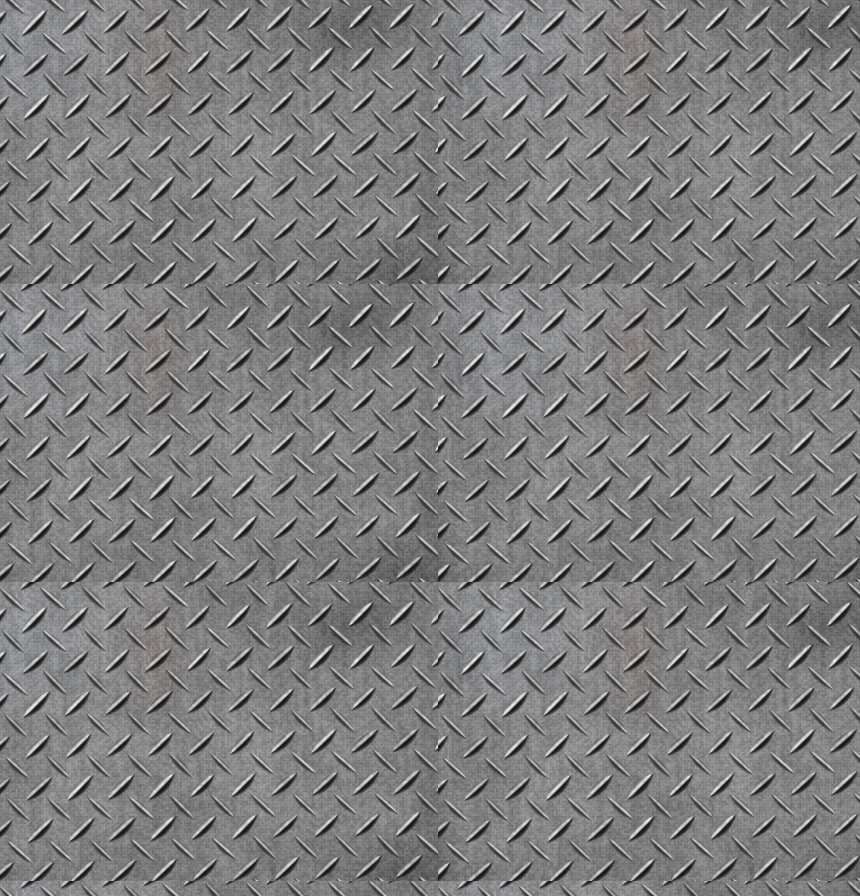
Give the GLSL for this texture, as a Shadertoy shader.

```glsl
#define TILE vec2(0.534, 0.33333)      // plate panel size
#define SEAM vec2(0.4883, 0.0169)      // a corner where panels meet
#define FIRST_LUG vec2(0.046, 0.0087)  // first lug inside a panel
#define LATTICE mat2(0.0456, 0.0008, -0.0014, 0.0470)
#define BOLD_SIZE vec2(0.0180, 0.0045) // half length, half width
#define FAINT_SIZE vec2(0.0172, 0.0033)
#define LUG_ANGLE 0.76
#define STEEL vec3(0.515, 0.515, 0.517)
#define SHADE vec3(0.10, 0.095, 0.095)
#define SHINE vec3(0.86, 0.86, 0.85)
#define GRAIN 0.13
#define STAINS 0.15

float hash(vec2 p) {
    return fract(sin(dot(p, vec2(127.1, 311.7))) * 43758.5453);
}

float noise(vec2 p) {
    vec2 i = floor(p), f = fract(p);
    f = f * f * (3.0 - 2.0 * f);
    return mix(mix(hash(i), hash(i + vec2(1, 0)), f.x),
               mix(hash(i + vec2(0, 1)), hash(i + vec2(1, 1)), f.x), f.y);
}

float fbm(vec2 p) {
    float sum = 0.0, amp = 0.5;
    for (int i = 0; i < 4; i++) {
        sum += amp * noise(p);
        p = p * 2.03 + 17.0;
        amp *= 0.5;
    }
    return sum;
}

// Approximate distance to a pointed lens lying along x
float lens(vec2 p, vec2 size) {
    float x = p.x / size.x;
    float slope = 2.0 * size.y * x / size.x;
    return (abs(p.y) - size.y * (1.0 - x * x)) / sqrt(1.0 + slope * slope);
}

float blob(vec2 p, vec2 center, vec2 size) {
    vec2 d = (p - center) / size;
    return exp(-dot(d, d));
}

// Worn steel: panel gradient, stains, fine weave and grain
vec3 plate(vec2 q) {
    vec2 t = q / TILE;
    float tone = 0.035 * (t.y - 0.5) - 0.025 * (t.x - 0.5);
    tone += STAINS * (fbm(q * 13.0) - 0.47);
    tone += 0.06 * (noise(q * vec2(160.0, 25.0)) - 0.5);
    tone -= 0.10 * blob(q, vec2(0.436, 0.28), vec2(0.07, 0.035));
    tone -= 0.13 * blob(q, vec2(TILE.x, 0.0), vec2(0.07, 0.06));
    tone -= 0.08 * blob(q, vec2(0.0, 0.02), vec2(0.02, 0.06));
    tone += 0.025 * sin(900.0 * (q.x + q.y)) * sin(900.0 * (q.x - q.y));
    tone += GRAIN * (noise(q * 420.0) - 0.5);
    vec3 tint = vec3(0.030, 0.002, -0.005) * blob(q, vec2(0.22, 0.25), vec2(0.03, 0.07));
    tint += vec3(-0.010, 0.0, 0.014) * blob(q, vec2(0.06, 0.27), vec2(0.10, 0.08));
    return STEEL + tone + tint;
}

// One lattice of raised lugs with a lit upper face and a shaded lower face
vec3 addLugs(vec3 color, vec2 q, vec2 shift, float angle, vec2 size, float relief) {
    vec2 g = inverse(LATTICE) * (q - FIRST_LUG) - shift;
    vec2 id = floor(g + 0.5);
    float wear = hash(id + shift * 37.0);
    vec2 d = LATTICE * (g - id);
    angle += 0.08 * (wear - 0.5);
    vec2 axis = vec2(cos(angle), sin(angle));
    vec2 p = vec2(dot(d, axis), dot(d, vec2(-axis.y, axis.x)));
    size *= 0.94 + 0.12 * hash(id + 5.3);
    float pixel = 1.0 / iResolution.y;

    // Cast shadow below the lug
    float fall = lens(p + vec2(0.0, 0.4 * size.y), size);
    float shadow = 1.0 - smoothstep(-0.3 * size.y, 0.45 * size.y, fall);
    color = mix(color, SHADE, 0.85 * relief * shadow);

    // Faces split by the ridge
    float side = p.y / size.y;
    float lit = smoothstep(-0.60, 0.0, side);
    float gloss = 1.0 - 0.45 * smoothstep(0.15, 0.8, side);
    gloss *= 0.85 + 0.15 * wear + 0.2 * (noise(q * 300.0) - 0.5);
    vec3 dark = mix(STEEL * 0.8, SHADE, relief);
    vec3 bright = mix(STEEL, SHINE, 0.35 + 0.65 * relief) * gloss;
    float cover = 1.0 - smoothstep(-0.7 * pixel, 0.7 * pixel, lens(p, size));
    return mix(color, mix(dark, bright, lit), cover);
}

void mainImage(out vec4 fragColor, in vec2 fragCoord) {
    vec2 p = fragCoord / iResolution.y;
    vec2 q = mod(p - SEAM, TILE);
    vec3 color = plate(q);
    color = addLugs(color, q, vec2(0.5), -LUG_ANGLE, FAINT_SIZE, 0.62);
    color = addLugs(color, q, vec2(0.0), LUG_ANGLE, BOLD_SIZE, 1.0);
    fragColor = vec4(clamp(color, 0.0, 1.0), 1.0);
}
```
